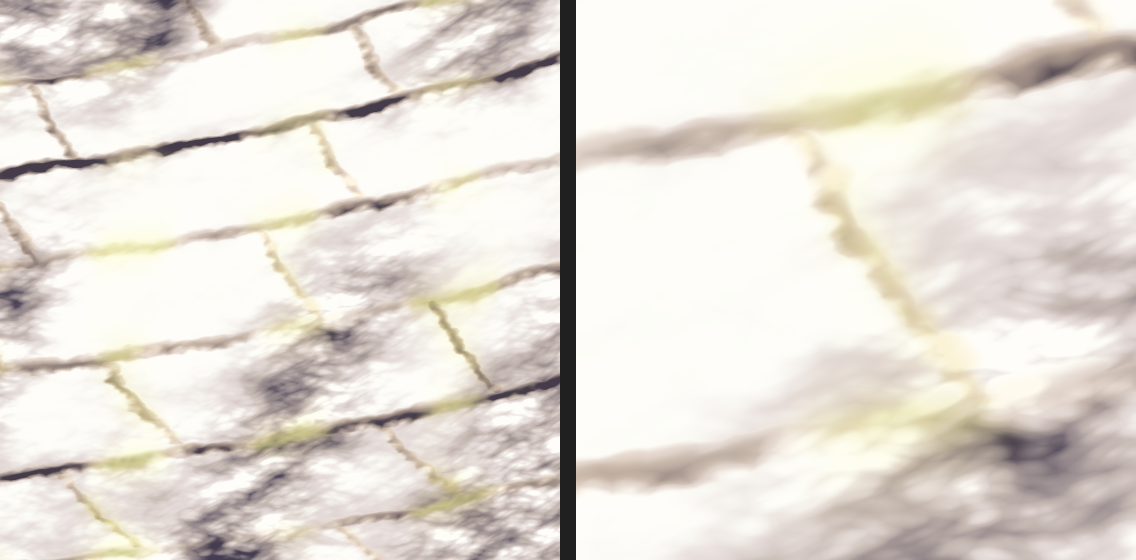
Left, the full canvas; right, a detail of the centre.
Reproduce this texture procedurally as a WebGL 1 fragment shader.

```glsl
precision highp float;
// Sunlit, slanting stone courses with mossy joints and streaked grey stains.
uniform vec2 u_resolution;

const float PI = 3.14159265;
const float COURSE = 0.173;        // height of one course
const float BLOCK = 0.58;          // length of one block
const float BASE = -0.01;          // height of the lowest joint at the left
const float BED_WIDTH = 0.016;     // half width of the long joints
const float HEAD_WIDTH = 0.018;    // half width of the short joints
const float SAG = 0.016;           // dip of the courses at mid canvas
const float BLOCK_STEP = 0.24;     // shift of the blocks per course
const float STAIN_LEVEL = 0.46;    // mean tone of a stained zone
const float GRAIN_GAIN = 1.75;     // contrast of the stain streaks
const vec3 STONE = vec3(0.995, 0.993, 0.975);
const vec3 PALE = vec3(0.89, 0.85, 0.84);
const vec3 TAUPE = vec3(0.77, 0.72, 0.70);
const vec3 MAUVE = vec3(0.61, 0.56, 0.57);
const vec3 SHADOW = vec3(0.27, 0.24, 0.32);
const vec3 MOSS = vec3(0.79, 0.80, 0.56);
const vec3 GLOW = vec3(1.0, 1.0, 0.76);
const vec3 EARTH = vec3(1.0, 0.97, 0.90);

vec2 hash2(vec2 p) {
  return fract(sin(vec2(dot(p, vec2(127.1, 311.7)), dot(p, vec2(269.5, 183.3)))) * 43758.5);
}

// Distance to the nearest scattered cell point
float cellular(vec2 p) {
  vec2 cell = floor(p), f = fract(p);
  float nearest = 2.0;
  for (int j = -1; j <= 1; j++) {
    for (int i = -1; i <= 1; i++) {
      vec2 o = vec2(float(i), float(j));
      vec2 d = o + hash2(cell + o) - f;
      nearest = min(nearest, dot(d, d));
    }
  }
  return sqrt(nearest);
}

// Layered cells, stretched along the courses; centred on zero
float streaks(vec2 p) {
  float sum = 0.0, weight = 0.5;
  vec2 scale = vec2(5.0, 12.0);
  for (int i = 0; i < 4; i++) {
    vec2 q = p * scale;
    q += 0.35 * sin(q.yx * 1.7 + float(i) * 2.1);
    sum += weight * (cellular(q + float(i) * 17.3) - 0.46);
    weight *= 0.62;
    scale *= 2.05;
  }
  return sum;
}

// Broad stained zones: a slanted ridge and two corners, bleached above the middle
float stainZones(vec2 p) {
  float q = p.x - 0.49 * p.y;
  float ridge = exp(-(q - 0.4) * (q - 0.4) / 0.013);
  float corners = smoothstep(0.62, 0.85, q) + smoothstep(-0.06, -0.2, q);
  float bleach = smoothstep(0.02, 0.26, abs(p.y - 0.7));
  return (ridge + corners) * bleach + 0.22 * smoothstep(0.4, 0.0, p.y);
}

vec3 toneRamp(float t) {
  vec3 c = mix(STONE, PALE, smoothstep(0.03, 0.25, t));
  c = mix(c, TAUPE, smoothstep(0.22, 0.44, t));
  c = mix(c, MAUVE, smoothstep(0.40, 0.66, t));
  return mix(c, SHADOW, smoothstep(0.62, 1.0, t));
}

float band(float d, float width) {
  return 1.0 - smoothstep(0.05 * width, width, d);
}

void main() {
  vec2 uv = gl_FragCoord.xy / u_resolution;

  // Course coordinates: steeper towards the top, sagging in the middle
  float v = uv.y - uv.x * mix(0.15, 0.215, uv.y) + SAG * sin(PI * uv.x);
  float grain = streaks(vec2(uv.x, v));
  float fine = cellular(vec2(uv.x * 34.0, v * 54.0)) - 0.46;
  float rough = 0.022 * grain + 0.006 * fine + 0.003 * sin(uv.x * 27.0 + v * 13.0);
  float level = (v - BASE - 0.014 * sin((v - 0.34) * 8.0) + rough) / COURSE;
  float row = floor(level);
  float line = floor(level + 0.5);

  // Long joints; every third one is deeper, the others fade in the sun
  float bedDist = abs(level - line) * COURSE;
  float depth = 0.5 + 0.5 * cos(2.0 * PI * (line - 4.0) / 3.0);
  float fade = 0.5 + 0.5 * sin(8.0 * uv.x + 2.6 * line + 1.2);
  float bed = band(bedDist, BED_WIDTH) * mix(0.25 + 0.75 * fade, 1.0, depth);

  // Short leaning joints, staggered from course to course
  float lean = mix(0.95, 0.4, uv.y);
  float along = uv.x + lean * (level - row - 0.5) * COURSE + rough;
  float stagger = BLOCK_STEP * row + 0.3 + 0.12 * sin(4.2 * row);
  float block = along / BLOCK - stagger;
  float headDist = abs(fract(block + 0.5) - 0.5) * BLOCK;
  float headWear = hash2(vec2(floor(block + 0.5), row)).x;
  float head = band(headDist, HEAD_WIDTH);

  // Moss alternates with bare, shadowed lengths of joint
  float wave = cos(21.7 * (uv.x - 0.23)) + 0.5 * sin(9.0 * uv.x - 14.0 * uv.y + 1.0);
  float deepLine = depth * step(3.5, line);
  float moss = smoothstep(-0.3, 1.1, wave + 1.8 * grain) * mix(1.0, 0.5, deepLine);
  float bare = smoothstep(0.8, -0.8, wave);
  float deepest = deepLine * smoothstep(0.98, 0.7, uv.x);
  float bedTone = bed * (0.22 + 0.34 * bare + 0.34 * depth * bare + 0.42 * deepest
    + 0.6 * grain + 0.4 * fine);
  float headTone = head * (0.2 + 0.36 * headWear + 0.8 * grain + 0.4 * fine);

  // Stains on the faces, stronger beside deep joints
  float zone = stainZones(uv) + 0.4 * depth * exp(-bedDist / 0.02) + 0.07;
  float stain = zone * (STAIN_LEVEL + GRAIN_GAIN * grain + 0.15 * fine);
  float joint = max(bedTone, headTone);
  vec3 color = toneRamp(clamp(max(stain, joint + 0.3 * stain), 0.0, 1.0));
  color *= mix(vec3(1.0), EARTH, max(bed, head));

  // Moss in the joints and its pale yellow glow on the stone
  float halo = max(exp(-bedDist / 0.02), 0.8 * exp(-headDist / 0.022));
  color *= mix(vec3(1.0), GLOW, halo * moss * 0.75);
  color = mix(color, MOSS * (0.98 + 0.4 * fine + 0.5 * grain), max(bed, 0.4 * head) * moss * 0.55);
  gl_FragColor = vec4(color, 1.0);
}
```
